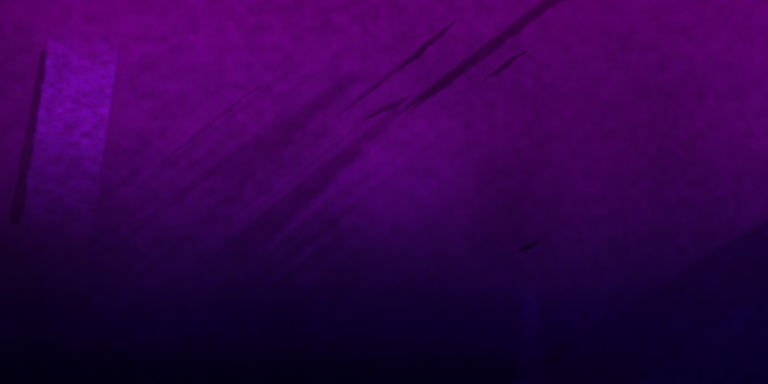
A Shadertoy shader for this background:

```glsl
// A grungy violet wall fading to midnight blue, crossed by slanted brush strokes.
// A vertical colour ramp is tinted by soft glows, then by tapered segment
// distances with noisy edges, and finally by layered value-noise grain.

const vec2 SLANT = vec2(0.79, 0.613);   // direction of the brush strokes

float hash(vec2 p) {
    return fract(sin(dot(p, vec2(127.1, 311.7))) * 43758.5453);
}

float noise(vec2 p) {
    vec2 i = floor(p), f = fract(p);
    f = f * f * (3.0 - 2.0 * f);
    return mix(mix(hash(i), hash(i + vec2(1, 0)), f.x),
               mix(hash(i + vec2(0, 1)), hash(i + vec2(1, 1)), f.x), f.y);
}

float fbm(vec2 p) {
    float sum = 0.0, amp = 0.5;
    for (int i = 0; i < 5; i++) {
        sum += amp * noise(p);
        p = mat2(1.6, 1.2, -1.2, 1.6) * p + 7.3;
        amp *= 0.5;
    }
    return sum;
}

// Soft elliptical spot, 1 at its centre
float glow(vec2 p, vec2 centre, vec2 radius) {
    vec2 d = (p - centre) / radius;
    return exp(-dot(d, d));
}

// Brush stroke from a to b with half-widths wa and wb; fades in over part of its length
float stroke(vec2 p, vec2 a, vec2 b, float wa, float wb, float blur, float fade) {
    vec2 ab = b - a;
    float t = clamp(dot(p - a, ab) / dot(ab, ab), 0.0, 1.0);
    float d = length(p - a - ab * t) - mix(wa, wb, t);
    return (1.0 - smoothstep(-blur, blur, d)) * smoothstep(-0.001, fade, t);
}

// Sliver from a to b, pointed at both ends
float sliver(vec2 p, vec2 a, vec2 b, float width, float blur) {
    vec2 ab = b - a;
    float t = clamp(dot(p - a, ab) / dot(ab, ab), 0.0, 1.0);
    float d = length(p - a - ab * t) - width * (4.0 * t * (1.0 - t) - 0.3);
    return 1.0 - smoothstep(-blur, blur, d);
}

// Midnight at the bottom, magenta violet at the top
vec3 wallColor(float y) {
    vec3 c = mix(vec3(0.015, 0.0, 0.08), vec3(0.05, 0.0, 0.16), smoothstep(0.0, 0.18, y));
    c = mix(c, vec3(0.12, 0.01, 0.23), smoothstep(0.15, 0.34, y));
    c = mix(c, vec3(0.225, 0.01, 0.33), smoothstep(0.29, 0.52, y));
    c = mix(c, vec3(0.315, 0.01, 0.40), smoothstep(0.45, 0.72, y));
    return mix(c, vec3(0.365, 0.005, 0.43), smoothstep(0.74, 1.0, y));
}

void mainImage(out vec4 fragColor, in vec2 fragCoord) {
    vec2 p = fragCoord / iResolution.y;
    p.x *= 2.0 * iResolution.y / iResolution.x;
    float cloud = fbm(p * 4.0) - 0.48;
    float grain = fbm(p * 40.0) - 0.48;
    vec2 q = p + 0.010 * vec2(grain, -grain);
    vec2 s = vec2(dot(p, SLANT), dot(p, vec2(-SLANT.y, SLANT.x)));

    // Wall with broad light and shade
    vec3 col = wallColor(p.y + 0.05 * cloud);
    col *= 1.0 + 0.12 * glow(p, vec2(0.62, 0.80), vec2(0.5, 0.2))
               + 0.18 * glow(p, vec2(1.07, 0.52), vec2(0.2, 0.14))
               - 0.14 * glow(p, vec2(1.62, 0.70), vec2(0.35, 0.25))
               - 0.18 * glow(p, vec2(1.32, 0.47), vec2(0.12, 0.14))
               - 0.30 * glow(p, vec2(0.0, 0.3), vec2(0.3, 0.25))
               - 0.12 * glow(p, vec2(0.0, 0.85), vec2(0.12, 0.3));
    col += vec3(0.008, 0.0, 0.03) * glow(p, vec2(1.85, 0.08), vec2(0.6, 0.2));

    // Fine bristle marks along the slant
    float bristle = noise(vec2(s.x * 2.5, s.y * 50.0)) - 0.5;
    col *= 1.0 + 0.22 * bristle * glow(p, vec2(0.68, 0.48), vec2(0.45, 0.33));

    // Wide diagonal shadows
    float shade = 0.18 * stroke(q, vec2(0.44, 0.40), vec2(0.91, 0.79), 0.06, 0.015, 0.018, 0.6);
    shade += 0.20 * stroke(q, vec2(0.48, 0.22), vec2(1.03, 0.71), 0.05, 0.012, 0.012, 0.6);

    // Crisp dark strokes, joined without doubling where they meet
    float ink = 0.34 * stroke(q, vec2(1.04, 0.70), vec2(1.48, 1.03), 0.012, 0.015, 0.007, 0.12);
    ink = max(ink, 0.40 * sliver(q, vec2(1.02, 0.69), vec2(1.30, 0.89), 0.020, 0.007));
    ink = max(ink, 0.30 * sliver(q, vec2(0.92, 0.68), vec2(1.10, 0.76), 0.010, 0.006));
    ink = max(ink, 0.26 * sliver(q, vec2(0.87, 0.69), vec2(1.10, 0.87), 0.009, 0.006));
    ink = max(ink, 0.40 * sliver(q, vec2(1.00, 0.79), vec2(1.21, 0.96), 0.011, 0.005));
    ink = max(ink, 0.42 * sliver(q, vec2(1.25, 0.782), vec2(1.38, 0.875), 0.009, 0.005));
    ink = max(ink, 0.50 * sliver(q, vec2(1.345, 0.34), vec2(1.41, 0.375), 0.009, 0.005));
    ink = max(ink, 0.18 * sliver(q, vec2(0.40, 0.56), vec2(0.69, 0.79), 0.006, 0.005));
    col *= (1.0 - shade) * (1.0 - ink);

    // Pale scratches between the shadows
    float scratch = stroke(q, vec2(0.56, 0.38), vec2(0.94, 0.69), 0.005, 0.002, 0.008, 0.3);
    scratch += 0.8 * stroke(q, vec2(0.52, 0.18), vec2(1.00, 0.63), 0.007, 0.002, 0.009, 0.5);
    col *= 1.0 + 0.14 * scratch;

    // Bright upright brush band, speckled by dry paint, with a dark strip on its left
    float lean = 0.145 * (q.y - 0.87);
    float left = 0.125 + lean, right = 0.308 + lean;
    float band = smoothstep(left - 0.008, left + 0.008, q.x)
               * (1.0 - smoothstep(right - 0.005, right + 0.005, q.x));
    band *= smoothstep(0.30, 0.74, p.y) * (1.0 - smoothstep(0.84, 0.96, p.y + 0.25 * cloud));
    float dry = fbm(p * vec2(45.0, 80.0)) - 0.48;
    col += vec3(0.065, 0.008, 0.15) * band * (0.9 + 1.8 * dry);
    float strip = stroke(q, vec2(0.04, 0.43), vec2(0.115, 0.86), 0.015, 0.009, 0.006, 0.0);
    col *= 1.0 - 0.28 * strip;

    // Dark blue slopes in the lower right corner
    float ridge = 0.66 * (q.x - 1.33) + 0.10 * cloud - q.y;
    col = mix(col, vec3(0.05, 0.0, 0.16), 0.42 * smoothstep(-0.012, 0.012, ridge));
    float lower = smoothstep(-0.012, 0.012, ridge - 0.19 + 0.25 * cloud);
    col += vec3(0.0, 0.002, 0.018) * lower;
    col += vec3(0.01, 0.002, 0.03) * stroke(q, vec2(1.38, 0.0), vec2(1.385, 0.21), 0.04, 0.02, 0.012, 0.0);

    // Worn surface
    col *= 1.0 + 0.18 * cloud + 0.28 * grain;
    fragColor = vec4(clamp(col, 0.0, 1.0), 1.0);
}
```
